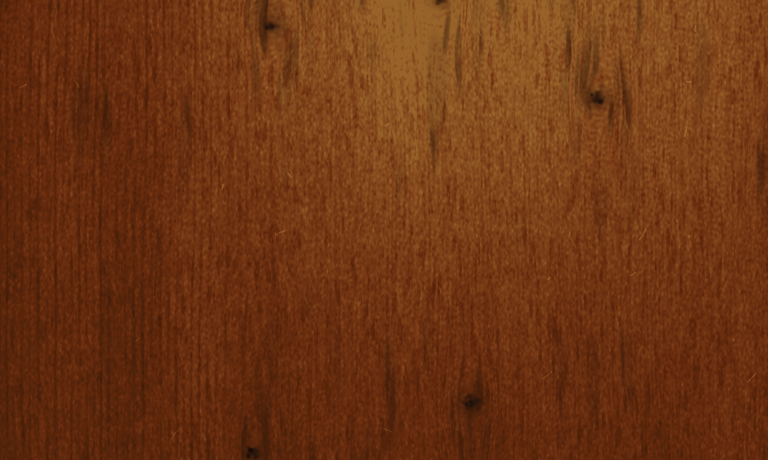
Give the GLSL for this texture, as a WebGL 1 fragment shader.

```glsl
precision highp float;
uniform vec2 u_resolution;

float hash(vec2 p) {
  return fract(sin(dot(p, vec2(127.1, 311.7))) * 43758.5);
}

// Cellular noise: soft round bumps of random sign, about -1 to 1
float cellular(vec2 p) {
  vec2 cell = floor(p);
  float sum = 0.0;
  for (int j = -1; j <= 1; j++) {
    for (int i = -1; i <= 1; i++) {
      vec2 id = cell + vec2(float(i), float(j));
      vec2 d = id + vec2(hash(id), hash(id + 37.3)) - p;
      float bump = max(0.0, 1.0 - dot(d, d));
      sum += (2.0 * hash(id + 71.9) - 1.0) * bump * bump;
    }
  }
  return sum;
}

// Sparse short scratches, at most one in each grid cell
float scratches(vec2 p) {
  vec2 g = p * 9.0;
  vec2 id = floor(g);
  vec2 d = fract(g) - 0.3 - 0.4 * vec2(hash(id), hash(id + 5.1));
  float angle = 6.283 * hash(id + 9.7);
  vec2 along = vec2(cos(angle), sin(angle));
  float reach = 0.01 + 0.1 * hash(id + 3.3);
  float t = clamp(dot(d, along), -reach, reach);
  float line = 1.0 - smoothstep(0.004, 0.024, length(d - along * t));
  return line * step(0.84, hash(id + 13.0));
}

void main() {
  vec2 p = gl_FragCoord.xy / u_resolution.y;

  // Knots push the grain aside and stain it above and below
  float grainX = p.x + 0.005 * sin(3.0 * p.y + 4.0 * p.x) + 0.0015 * sin(9.0 * p.y + 13.0 * p.x);
  float core = 0.0;
  float halo = 0.0;
  float stain = 0.0;
  float rough = cellular(p * 130.0);
  for (int i = 0; i < 5; i++) {
    float n = float(i);
    vec2 d = p - vec2(0.9 + 0.4 * sin(3.0 + 1.2 * n), 0.5 + 0.5 * cos(2.9 * n));
    float size = 0.012 + 0.013 * fract(n * 0.62);
    float r = length(d * vec2(1.0, 1.2)) / size + 0.25 * rough;
    core = max(core, 1.0 - smoothstep(0.2, 1.2, r));
    halo = max(halo, exp(-0.35 * r * r));
    stain += exp(-d.x * d.x / 0.004 - d.y * d.y / 0.018);
    grainX -= 0.6 * d.x * exp(-d.x * d.x / 0.002 - d.y * d.y / 0.006);
  }

  // Growth lines: wide on the left, finer and fainter on the right
  float phase = 360.0 * grainX + 2.0 * sin(7.0 * grainX) + 1.2 * sin(31.0 * grainX);
  float wide = pow(0.5 + 0.5 * sin(phase), 3.0);
  float fine = 0.5 + 0.5 * sin(1.83 * phase + 2.0 * sin(17.0 * grainX));
  float leftSide = 1.0 - smoothstep(0.3, 0.75, p.x);
  float broken = clamp(0.6 + 0.7 * cellular(vec2(grainX * 57.0, p.y * 5.0)), 0.0, 1.2);
  float lines = broken * mix(0.12 * fine, 0.32 * wide, 0.1 + 0.9 * leftSide);

  // Fibres, speckle, pores and broad bands
  float fibre = cellular(vec2(grainX * 180.0, p.y * 20.0));
  float speckle = cellular(vec2(grainX * 250.0, p.y * 150.0));
  float band = cellular(vec2(grainX * 8.0, p.y * 1.3));
  float pores = smoothstep(0.4, 0.8, cellular(vec2(grainX * 130.0, p.y * 24.0)));

  // Lamp glow from the top edge
  vec2 lamp = p - vec2(1.08, 1.1);
  float tone = 0.11 + 1.08 * exp(-1.5 * dot(lamp, lamp));
  tone += 0.1 * fibre + 0.21 * speckle + 0.12 * band - lines - 0.22 * pores;
  tone += 0.45 * scratches(p + 0.006 * sin(p.yx * 60.0));

  // Varnish colour, then dark stains and knot hearts
  float lit = clamp(tone, 0.0, 1.15);
  vec3 color = mix(vec3(0.33, 0.14, 0.04), vec3(0.56, 0.34, 0.14), pow(vec3(lit), vec3(1.0, 1.6, 1.6)));
  color *= 1.0 + 0.5 * clamp(tone, -0.6, 0.0);
  float smudge = smoothstep(0.4, 0.9, cellular(vec2(grainX * 30.0, p.y * 5.0)));
  float streak = smoothstep(0.0, 0.7, cellular(vec2(grainX * 95.0, p.y * 10.0)));
  float dark = 0.65 * min(stain, 1.0) * streak + 0.5 * smudge * (0.25 + 0.75 * streak);
  color = mix(color, vec3(0.19, 0.09, 0.03), clamp(dark, 0.0, 0.7));
  color = mix(color, vec3(0.24, 0.11, 0.04), 0.5 * halo);
  color = mix(color, vec3(0.13, 0.07, 0.04) * (1.0 + 0.5 * rough), 0.85 * core);
  gl_FragColor = vec4(color, 1.0);
}
```
